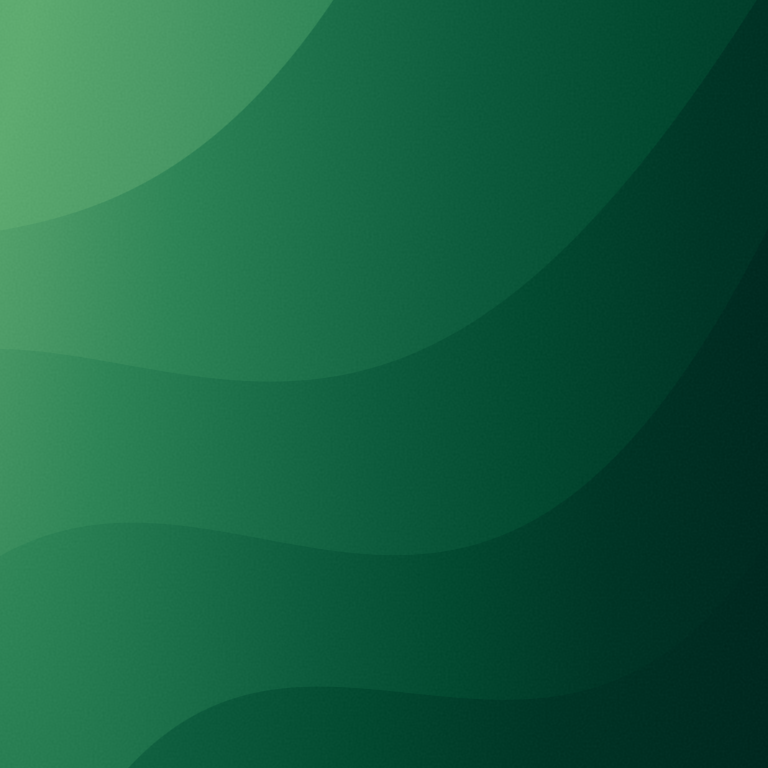
Reproduce this background procedurally as a Shadertoy shader.

```glsl
// Green ramp from light (0) to dark (7)
vec3 greenRamp(float tone) {
    vec3 greens[8] = vec3[8](
        vec3(0.37, 0.67, 0.44), vec3(0.29, 0.60, 0.40),
        vec3(0.18, 0.52, 0.34), vec3(0.11, 0.44, 0.29),
        vec3(0.05, 0.36, 0.24), vec3(0.01, 0.29, 0.19),
        vec3(0.00, 0.21, 0.15), vec3(0.00, 0.16, 0.125));
    tone = clamp(tone, 0.0, 6.999);
    int i = int(tone);
    return mix(greens[i], greens[i + 1], fract(tone));
}

// Gradient noise for the grain
vec2 hashGradient(vec2 cell) {
    vec3 q = fract(cell.xyx * vec3(0.1031, 0.1030, 0.0973));
    q += dot(q, q.yzx + 33.33);
    return fract((q.xx + q.yz) * q.zy) * 2.0 - 1.0;
}

float gradientNoise(vec2 p) {
    vec2 i = floor(p), f = fract(p);
    vec2 u = f * f * f * (f * (f * 6.0 - 15.0) + 10.0);
    vec2 e = vec2(0.0, 1.0);
    float low = mix(dot(hashGradient(i), f),
                    dot(hashGradient(i + e.yx), f - e.yx), u.x);
    float high = mix(dot(hashGradient(i + e), f - e),
                     dot(hashGradient(i + 1.0), f - 1.0), u.x);
    return mix(low, high, u.y);
}

// Height of each wave edge, from top to bottom
float waveHeight(int wave, float x) {
    if (wave == 0) return 0.70 + x * (0.17 + x * (0.576 + x * 1.44));
    if (wave == 1) return 0.5456 + x * (-0.0148 + x * (-1.0591 + x * (2.4835 - x * 0.932)));
    if (wave == 2) return 0.276 + x * (0.5635 + x * (-2.1362 + x * (1.8172 + x * (0.665 - x * 0.4825))));
    float s = x - 0.167;
    return s * (1.0809 + s * (-3.6867 + s * (4.8718 + s * (-2.8699 + s * 1.298))));
}

void mainImage(out vec4 fragColor, in vec2 fragCoord) {
    vec2 uv = fragCoord / iResolution.xy;

    // Tone of each band: start, slope and curvature across the canvas
    vec3 bandTone[5] = vec3[5](
        vec3(0.3, 3.8, 0.0), vec3(0.7, 6.1, -1.2), vec3(1.0, 6.7, -1.4),
        vec3(1.3, 7.2, -1.6), vec3(2.3, 6.4, -1.7));
    vec3 across = vec3(1.0, uv.x, uv.x * uv.x);

    // Glow along the upper left side
    float sideShade = 1.6 * (0.62 - uv.y) * exp(-uv.x * 6.0);

    // Stack the bands, each covering what lies below its edge
    vec3 color = greenRamp(dot(bandTone[0], across) + sideShade);
    for (int i = 0; i < 4; i++) {
        float depth = waveHeight(i, uv.x) - uv.y;
        float cover = clamp(depth / fwidth(depth) + 0.5, 0.0, 1.0);
        vec3 band = greenRamp(dot(bandTone[i + 1], across) + sideShade);
        color = mix(color, band, cover);
    }

    // Fine grain
    color += 0.02 * gradientNoise(uv * 300.0);
    fragColor = vec4(clamp(color, 0.0, 1.0), 1.0);
}
```
